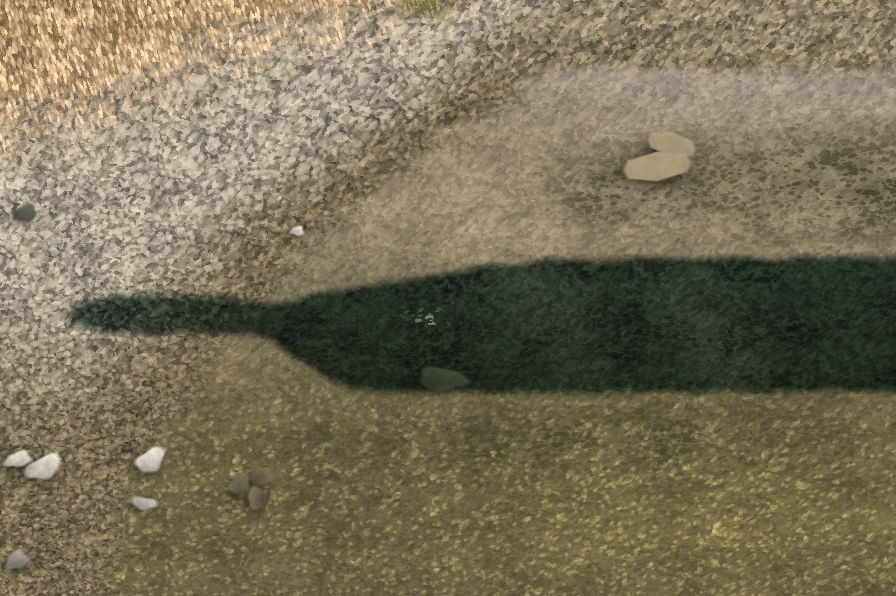
A Shadertoy shader for this texture:

```glsl
// A long soft shadow across a shallow muddy pool with a gravel shore and dry grass.

vec2 hash2(vec2 p) {
    vec3 q = fract(p.xyx * vec3(.1031, .1030, .0973));
    q += dot(q, q.yzx + 33.33);
    return fract((q.xx + q.yz) * q.zy);
}

// Cellular noise: x = distance to nearest seed, y = random value of that cell.
vec2 cells(vec2 p) {
    vec2 base = floor(p), nearest = vec2(9., 0.);
    for (int j = -1; j <= 1; j++)
    for (int i = -1; i <= 1; i++) {
        vec2 id = base + vec2(i, j);
        float d = length(id + hash2(id) - p);
        if (d < nearest.x) nearest = vec2(d, hash2(id + 71.).y);
    }
    return nearest;
}

// Layered, gently warped sines, roughly -1 to 1.
float waves(vec2 p) {
    float sum = 0., amp = .6;
    for (int i = 0; i < 5; i++) {
        p = mat2(.8, .6, -.6, .8) * p * 1.9 + .6 * sin(p.yx * 1.3) + 3.7;
        sum += amp * sin(p.x) * sin(p.y);
        amp *= .7;
    }
    return sum;
}

float spot(vec2 p, vec2 center, vec2 radius) {
    vec2 q = (p - center) / radius;
    return exp(-dot(q, q));
}

// Irregular stone, lit from the upper right, with a dark contact edge.
vec3 stone(vec3 ground, vec2 p, vec2 center, vec2 radius, float angle, vec3 tint) {
    float c = cos(angle), s = sin(angle);
    vec2 q = mat2(c, -s, s, c) * (p - center) / radius;
    float a = atan(q.y, q.x);
    float d = length(q) * (1. + .12 * sin(3. * a + center.x * 40.) + .06 * sin(5. * a));
    float soft = .003 / min(radius.x, radius.y);
    ground *= 1. - .5 * spot(p, center - vec2(.3, .55) * radius, radius);
    float light = .9 + .12 * (q.x + q.y) + .08 * waves(p * 60.);
    return mix(ground, tint * light, 1. - smoothstep(1. - soft, 1. + soft, d));
}

// Flat slab with straight sides and one skewed axis.
vec3 slab(vec3 ground, vec2 p, vec2 center, vec2 halfSize, float skew) {
    vec2 q = p - center;
    q.y -= skew * q.x;
    vec2 r = abs(q) / halfSize;
    float d = max(r.y + .45 * r.x, r.x + .2 * r.y) - 1.;
    ground *= 1. - .75 * spot(p, center - vec2(.008, .01), halfSize);
    return mix(ground, vec3(.66, .6, .48) + .03 * waves(p * 45.), 1. - smoothstep(-.1, .1, d));
}

void mainImage(out vec4 fragColor, in vec2 fragCoord) {
    vec2 p = fragCoord / iResolution.y;
    float x = p.x, y = p.y;
    float broad = waves(p * vec2(2.5, 4.)), fine = waves(p * vec2(16., 27.));
    vec2 view = p * vec2(1., 1.3) / (1. + .3 * y) + .004 * fine;
    vec2 sand = cells(view * 190.), grit = cells(view * 100.), pebble = cells(view * 58. + 9.);
    float speckle = sand.y - .5 + .6 * (grit.y - .5);

    // Gravel, pale at the upper left and damp brown near the pool
    float shore = x - .2 - .9 * y * y + .025 * broad + .008 * fine;
    float dry = smoothstep(-.02, -.26, shore) * smoothstep(.2, .55, y);
    vec3 land = mix(vec3(.46, .41, .31), vec3(.65, .61, .54), dry);
    land = mix(land, vec3(.57, .52, .42), .85 * smoothstep(.85, .93, y) * (1. - dry));
    land *= 1. + .48 * speckle + .1 * fine + .25 * (.4 - grit.x);
    float chips = step(.7, grit.y) * smoothstep(.5, .25, grit.x);
    chips += step(.86, pebble.y) * smoothstep(.42, .3, pebble.x);
    land = mix(land, vec3(.82, .78, .70), min(chips, 1.) * (.15 + .4 * dry));

    // Dry grass in the upper left corner
    float meadow = y - .79 - .33 * x + .03 * broad + .02 * fine;
    vec2 blade = cells(vec2(x + .25 * y, y) * vec2(200., 85.));
    vec3 straw = mix(vec3(.54, .41, .28), vec3(.96, .83, .66), blade.y);
    straw *= 1.1 - .3 * blade.x + .13 * fine + .15 * speckle;
    land = mix(land, straw, smoothstep(-.1, .07, meadow + .1 * (blade.y - .5)));
    float tuft = spot(p, vec2(.71, .99), vec2(.04, .02)) * blade.y;
    land = mix(land, vec3(.36, .36, .16), min(tuft * 1.3, .8));

    // Pool floor: olive below, tan above, hazy sky reflection at the top
    vec3 pool = mix(vec3(.44, .40, .28), vec3(.60, .545, .44), smoothstep(.25, .68, y));
    pool = mix(pool, vec3(.64, .59, .53), .85 * smoothstep(.74, .86, y + .03 * broad));
    pool = mix(pool, vec3(.52, .475, .30), .7 * spot(p, vec2(1.2, .12), vec2(.45, .13)));
    pool *= 1. + .05 * broad + .09 * fine + .2 * speckle;

    // Mud and weed, gathered in clumps of small irregular flecks
    float mud = spot(p, vec2(1.42, .69), vec2(.36, .10)) + .6 * spot(p, vec2(1.02, .67), vec2(.12, .06));
    mud += .75 * spot(p, vec2(1.05, .26), vec2(.6, .09)) + .4 * smoothstep(.3, .05, y);
    mud += .3 * spot(p, vec2(.6, .57), vec2(.16, .05));
    vec2 fleck = cells(p * vec2(75., 125.) + .5 * fine);
    float clump = smoothstep(-.5, .5, waves(p * vec2(9., 17.) + 4.));
    float flecks = smoothstep(.65, .3, fleck.x + .7 * fleck.y - .3 * clump);
    pool = mix(pool, vec3(.20, .20, .12), min(mud, 1.) * (.2 + .2 * clump + .4 * flecks));
    pool *= 1. + .25 * chips * smoothstep(.5, .2, y);

    float wet = smoothstep(-.035, .045, shore) * smoothstep(.9, .87, y + .012 * broad);
    vec3 col = mix(land, pool, wet);

    // Slabs and larger stones
    col = slab(col, p, vec2(1.127, .758), vec2(.04, .021), -.2);
    col = slab(col, p, vec2(1.103, .721), vec2(.057, .025), .12);
    vec3 white = vec3(.88, .85, .80);
    col = stone(col, p, vec2(.253, .228), vec2(.026, .017), .7, white);
    col = stone(col, p, vec2(.073, .216), vec2(.032, .017), .45, white);
    col = stone(col, p, vec2(.030, .229), vec2(.023, .012), .25, white);
    col = stone(col, p, vec2(.241, .156), vec2(.022, .01), -.15, white * .85);
    col = stone(col, p, vec2(.028, .060), vec2(.019, .014), .5, white * .7);
    col = stone(col, p, vec2(.043, .642), vec2(.019, .013), .2, vec3(.38, .38, .35));
    col = stone(col, p, vec2(.499, .612), vec2(.011, .008), 0., white);
    for (float i = 0.; i < 3.; i++) {
        vec2 around = vec2(cos(2.1 * i + .9), sin(2.1 * i + .9));
        col = stone(col, p, vec2(.424, .184) + .022 * around, vec2(.019, .016), i, vec3(.46, .42, .32));
    }

    // Long shadow: blunt tip, a neck, then a broad body to the right
    float top = .505 + .062 * smoothstep(.42, .98, x) - .013 * spot(p, vec2(.46, y), vec2(.07));
    float bottom = .44 - .098 * smoothstep(.4, .62, x);
    float inside = min(top - y, y - bottom) + .005 * fine - .018 * smoothstep(.2, .1, x);
    float shade = smoothstep(-.011, .011, inside) * smoothstep(.1, .14, x);
    vec3 dark = col * vec3(.25, .365, .34);
    float haze = spot(vec2(x + .45 * (y - .45), y), vec2(.93, .47), vec2(.08, .10));
    haze += spot(vec2(x + .6 * (y - .45), y), vec2(1.18, .42), vec2(.07, .10));
    dark += vec3(.075, .07, .06) * haze * (.8 + .3 * broad) + .012;
    dark *= 1. + .2 * speckle - .3 * flecks * clump;
    dark = stone(dark, p, vec2(.741, .364), vec2(.04, .019), -.05, vec3(.24, .27, .20));
    dark += .32 * spot(p, vec2(.72, .463), vec2(.028, .016)) * smoothstep(.3, .5, speckle + .3 * fine);
    col = mix(col, dark, shade * mix(.88, 1., wet));

    fragColor = vec4(clamp(col, 0., 1.), 1.);
}
```
